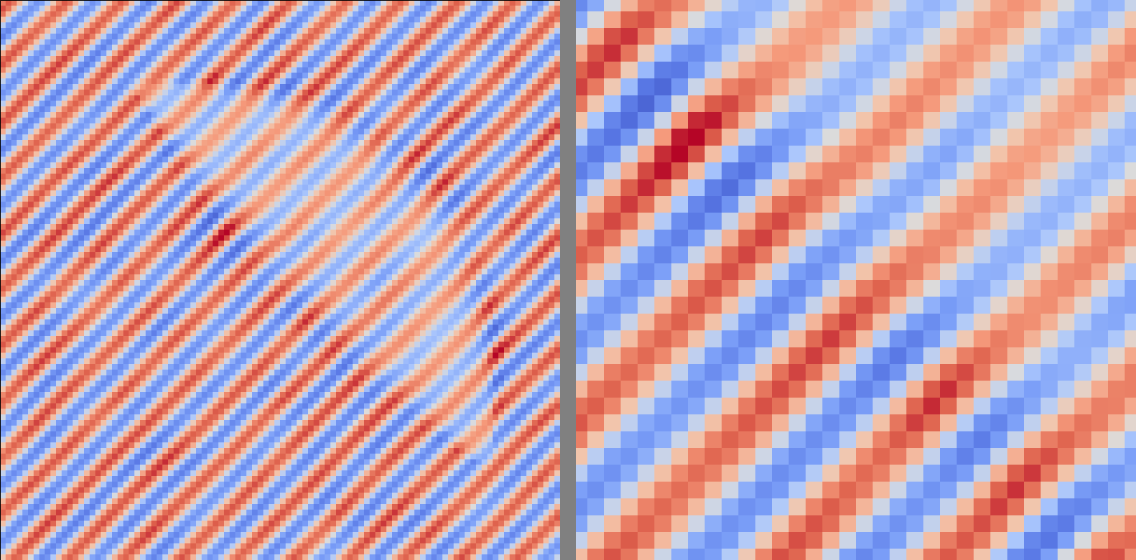
Left: the whole. Right: its middle third, enlarged.
Write a WebGL 1 fragment shader that draws this pattern.

```glsl
precision highp float;

uniform vec2 u_resolution;

const float TAU = 6.28319;
const float CELLS = 100.0;     // square cells along each side
const float STRIPES = 10.0;    // stripes along each side
const int SUBSAMPLES = 3;      // per axis, for smooth cell edges

vec2 randomDirection(vec2 lattice) {
  float angle = TAU * fract(sin(dot(lattice, vec2(127.1, 311.7))) * 43758.5);
  return vec2(cos(angle), sin(angle));
}

float gradientNoise(vec2 p) {
  vec2 i = floor(p);
  vec2 f = p - i;
  vec2 u = f * f * f * (f * (f * 6.0 - 15.0) + 10.0);
  vec2 e = vec2(1.0, 0.0);
  float a = dot(randomDirection(i), f);
  float b = dot(randomDirection(i + e.xy), f - e.xy);
  float c = dot(randomDirection(i + e.yx), f - e.yx);
  float d = dot(randomDirection(i + e.xx), f - e.xx);
  return mix(mix(a, b, u.x), mix(c, d, u.x), u.y);
}

// Diverging ramp: blue, pale grey, red
vec3 coolWarm(float value) {
  float k = clamp(value, 0.0, 1.0) * 8.0;
  vec3 c = mix(vec3(0.23, 0.30, 0.75), vec3(0.34, 0.46, 0.89), clamp(k, 0.0, 1.0));
  c = mix(c, vec3(0.48, 0.62, 0.97), clamp(k - 1.0, 0.0, 1.0));
  c = mix(c, vec3(0.67, 0.78, 0.99), clamp(k - 2.0, 0.0, 1.0));
  c = mix(c, vec3(0.86, 0.86, 0.86), clamp(k - 3.0, 0.0, 1.0));
  c = mix(c, vec3(0.95, 0.77, 0.67), clamp(k - 4.0, 0.0, 1.0));
  c = mix(c, vec3(0.96, 0.60, 0.48), clamp(k - 5.0, 0.0, 1.0));
  c = mix(c, vec3(0.87, 0.38, 0.30), clamp(k - 6.0, 0.0, 1.0));
  return mix(c, vec3(0.71, 0.02, 0.15), clamp(k - 7.0, 0.0, 1.0));
}

// x: weakening inside a curved lens, y: strengthening on its rim
vec2 lensEffect(float along, float across) {
  float q = (along - 1.05) / 0.68;
  float halfWidth = max(0.24 * (1.0 - q * q), 0.0);
  float bend = along - 1.0;
  float centre = 0.22 - 0.35 * bend * bend;
  float d = abs(across - centre) / max(halfWidth, 0.02);
  float rimOffset = (d - 1.05) / 0.18;
  float presence = smoothstep(0.0, 0.06, halfWidth);
  return presence * vec2(1.0 - smoothstep(0.5, 1.0, d), exp(-rimOffset * rimOffset));
}

// Diagonal wave with uneven strength and a slight lag in the lens
float waveHeight(vec2 p) {
  float along = p.x + 1.0 - p.y;
  float across = p.x - 1.0 + p.y;
  vec2 lens = lensEffect(along, across);
  float grain = gradientNoise(p * 10.0 + 3.7);
  float drift = gradientNoise(p * 5.0 + 17.3);
  float amplitude = 0.35 - 0.11 * lens.x + 0.05 * lens.y;
  amplitude += (0.09 + 0.06 * lens.y) * grain + 0.03 * drift;
  float phase = STRIPES * along - 0.2 - 0.08 * lens.x + 0.07 * drift;
  return 0.54 + amplitude * cos(TAU * phase);
}

vec3 cellColour(vec2 p) {
  vec2 cellCentre = (floor(p * CELLS) + 0.5) / CELLS;
  return coolWarm(waveHeight(cellCentre));
}

// Thin dark rule on the left and top sides
float borderMask(vec2 p, float width, float blur) {
  float d = min(p.x, 1.0 - p.y);
  return 1.0 - smoothstep(width - blur, width + blur, d);
}

void main() {
  vec2 pixel = 1.0 / u_resolution;
  vec2 uv = gl_FragCoord.xy * pixel;
  vec3 colour = vec3(0.0);
  for (int j = 0; j < SUBSAMPLES; j++) {
    for (int i = 0; i < SUBSAMPLES; i++) {
      vec2 offset = (vec2(float(i), float(j)) + 0.5) / float(SUBSAMPLES) - 0.5;
      colour += cellColour(uv + offset * pixel);
    }
  }
  colour /= float(SUBSAMPLES * SUBSAMPLES);
  colour *= 1.0 - borderMask(uv, 0.0013, 0.5 * pixel.x);
  gl_FragColor = vec4(colour, 1.0);
}
```
